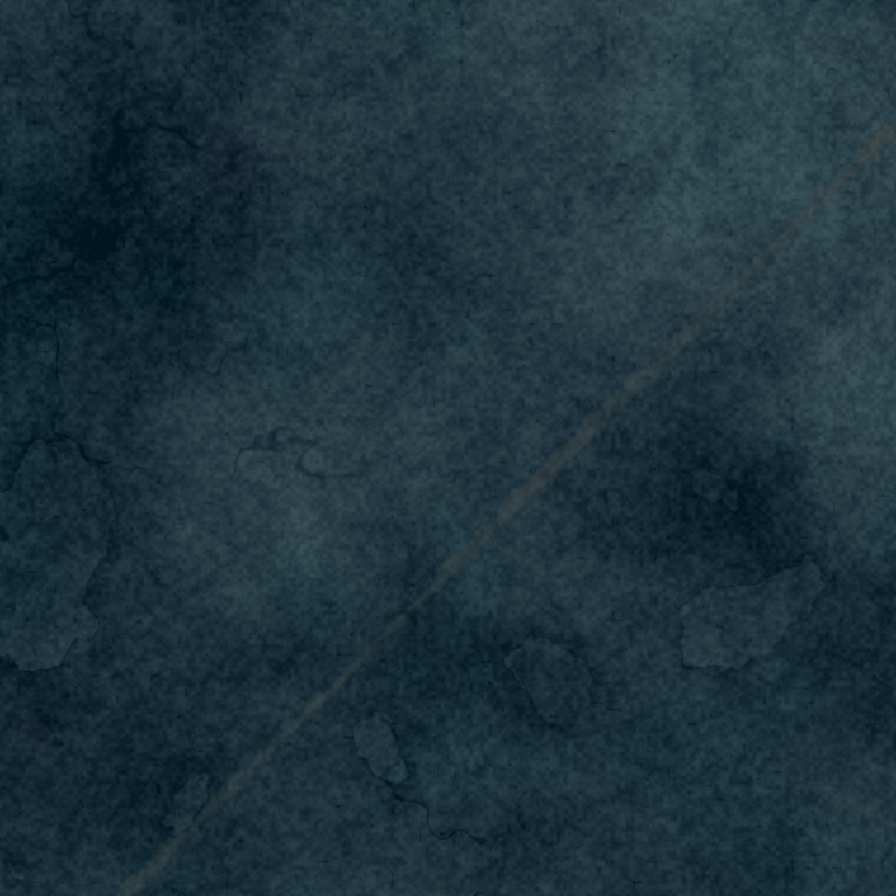
This texture is drawn by a WebGL 2 fragment shader. Its source:

```glsl
#version 300 es
precision highp float;
// Dark blue-green weathered paper with soft clouds, ragged stains, fine grain and a diagonal crease.

uniform vec2 u_resolution;
out vec4 fragColor;

float hash(vec2 p) {
    vec3 q = fract(p.xyx * 0.1031);
    q += dot(q, q.yzx + 33.33);
    return fract((q.x + q.y) * q.z);
}

float noise(vec2 p) {
    vec2 cell = floor(p), f = fract(p);
    f = f * f * (3.0 - 2.0 * f);
    return mix(mix(hash(cell), hash(cell + vec2(1, 0)), f.x),
               mix(hash(cell + vec2(0, 1)), hash(cell + vec2(1, 1)), f.x), f.y);
}

float fbm(vec2 p) {
    float sum = 0.0, amp = 0.5;
    for (int i = 0; i < 5; i++) {
        sum += amp * noise(p);
        p = mat2(1.6, 1.2, -1.2, 1.6) * p + 17.3;
        amp *= 0.5;
    }
    return sum / 0.97;
}

float glow(vec2 p, vec2 center, float radius) {
    vec2 d = (p - center) / radius;
    return exp(-dot(d, d));
}

// Broad light and dark regions, with faint vertical streaks towards the top.
float clouds(vec2 p) {
    vec2 q = p + 0.16 * (vec2(fbm(p * 5.0 + 3.0), fbm(p * 5.0 + 41.0)) - 0.5);
    float tone = 0.5;
    tone += 0.30 * glow(q, vec2(0.76, 0.86), 0.28);
    tone += 0.25 * glow(q, vec2(0.34, 0.46), 0.15);
    tone += 0.16 * glow(q, vec2(0.98, 0.55), 0.12);
    tone -= 0.27 * glow(q, vec2(0.10, 0.70), 0.20);
    tone -= 0.24 * glow(q, vec2(0.80, 0.39), 0.17);
    tone -= 0.24 * glow(q, vec2(0.04, 0.02), 0.24);
    tone -= 0.12 * glow(q, vec2(0.48, 0.30), 0.16);
    tone += 0.55 * (fbm(q * 4.0 + 8.0) - 0.5);
    tone += 0.45 * (fbm(p * 15.0 + 60.0) - 0.5);
    tone += 0.40 * (fbm(p * vec2(9.0, 1.8) + 25.0) - 0.5) * smoothstep(0.3, 0.9, p.y);
    return tone;
}

// Ragged pale patches whose dark rims fade outwards.
float stains(vec2 p) {
    float coarse = fbm(p * 13.0 + 5.0) - 0.5;
    float fine = fbm(p * 50.0 + 90.0) - 0.5;
    float tone = 0.0;
    for (int i = 0; i < 7; i++) {
        float k = float(i);
        vec2 center = vec2(fract(0.05 + k * 0.79), 0.5 * fract(0.76 + k * 0.86));
        float radius = 0.12 / (1.0 + 0.6 * k);
        float angle = 1.5 - 0.9 * k;
        float c = cos(angle), s = sin(angle);
        vec2 d = mat2(c, -s, s, c) * (p - center);
        float dist = length(d * vec2(1.0, 1.8)) - radius;
        dist += coarse * (1.2 * radius + 0.05) + fine * 0.035;
        float outside = smoothstep(-0.003, 0.003, dist);
        float strength = 0.45 + 0.55 * noise(p * 9.0 + k * 7.0);
        float rim = 0.26 * exp(-max(dist, 0.0) * 110.0) + 0.16 * exp(-max(dist, 0.0) * 24.0);
        tone += strength * mix(0.09, -rim, outside);
    }
    return tone;
}

// Thin broken cracks along the level line of a noise field.
float cracks(vec2 p) {
    float line = 1.0 - smoothstep(0.0, 0.014, abs(fbm(p * 5.0 + 70.0) - 0.5));
    return line * smoothstep(0.56, 0.72, fbm(p * 6.0 + 33.0));
}

// Mottled paper tooth with occasional dark specks.
float grain(vec2 p) {
    float tooth = 0.22 * (noise(p * 85.0) - 0.5)
                + 0.32 * (noise(p * 190.0 + 11.0) - 0.5)
                + 0.14 * (noise(p * 340.0 + 29.0) - 0.5);
    float speck = smoothstep(0.86, 0.97, noise(p * 130.0 + 53.0));
    return tooth - 0.20 * speck;
}

void main() {
    vec2 p = gl_FragCoord.xy / u_resolution;

    float tone = clouds(p) + stains(p) + grain(p) - 0.28 * cracks(p) + 0.04;
    tone = clamp(tone, -0.04, 1.12);
    vec3 color = mix(vec3(0.01, 0.09, 0.14), vec3(0.21, 0.30, 0.33), tone);

    // Slight drift between teal and slate.
    color += vec3(-0.025, 0.012, 0.004) * (fbm(p * 6.0 + 120.0) - 0.45);

    // Diagonal crease, worn to a dull warm grey.
    float wobble = 0.012 * (fbm(p * 7.0 + 14.0) - 0.5) + 0.006 * (noise(p * 60.0) - 0.5);
    float across = abs(p.y - p.x + 0.138) * 0.707 + wobble;
    float crease = 1.0 - smoothstep(0.002, 0.011, abs(across));
    crease *= 0.28 + 0.35 * noise(p * 22.0 + 77.0);
    vec3 worn = vec3(0.25, 0.28, 0.27) + 0.12 * grain(p);
    color = mix(color, worn, crease);

    fragColor = vec4(color, 1.0);
}
```
